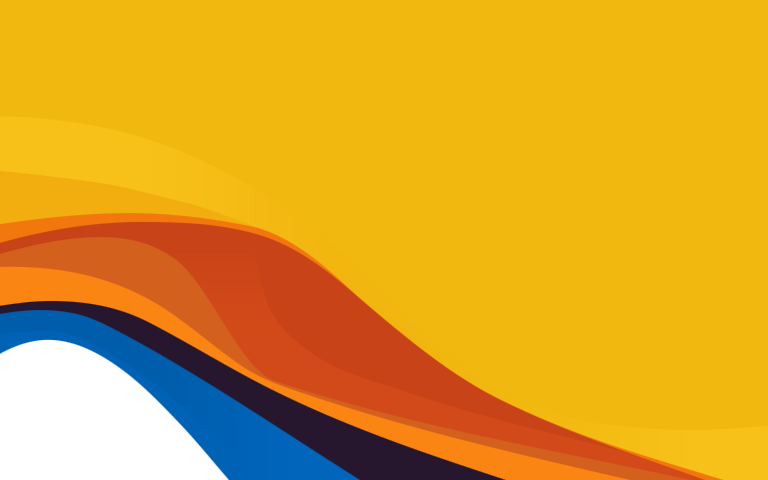
Reproduce this background procedurally as a Shadertoy shader.

```glsl
float span(float x, vec3 a, vec3 b) {
    float w = b.x - a.x;
    float t = clamp((x - a.x) / w, 0.0, 1.0);
    float s = t * t * (3.0 - 2.0 * t);
    float bend = t * (1.0 - t) * w * (a.z * (1.0 - t) - b.z * t);
    return mix(a.y, b.y, s) + bend;
}

// Each knot holds position x, height y and slope z
float curve(float x, vec3 knots[6]) {
    float height = knots[0].y;
    for (int i = 0; i < 5; i++) {
        if (x >= knots[i].x) height = span(x, knots[i], knots[i + 1]);
    }
    return height + knots[5].z * max(x - knots[5].x, 0.0);
}

// Smooth coverage of the area under a curve
float below(vec2 p, vec3 knots[6]) {
    float d = curve(p.x, knots) - p.y;
    return clamp(0.5 + d / max(fwidth(d), 1e-5), 0.0, 1.0);
}

void mainImage(out vec4 fragColor, in vec2 fragCoord) {
    vec2 p = fragCoord / iResolution.xy * vec2(1.6, 1.0);

    const vec3 yellow = vec3(0.946, 0.725, 0.06);
    const vec3 paleGold = vec3(0.969, 0.757, 0.10);
    const vec3 amber = vec3(0.949, 0.682, 0.055);
    const vec3 orange = vec3(0.949, 0.47, 0.055);
    const vec3 rust = vec3(0.784, 0.263, 0.09);
    const vec3 warmRust = vec3(0.827, 0.29, 0.10);
    const vec3 copper = vec3(0.83, 0.375, 0.118);
    const vec3 tangerine = vec3(0.98, 0.52, 0.075);
    const vec3 plum = vec3(0.15, 0.09, 0.18);
    const vec3 deepBlue = vec3(0.0, 0.365, 0.672);
    const vec3 brightBlue = vec3(0.0, 0.396, 0.735);

    // Pale swells on the yellow ground
    float rightSwell = below(p, vec3[6](
        vec3(0.0, 0.1, 0.0), vec3(1.0, 0.2, -0.3), vec3(1.083, 0.167, -0.35),
        vec3(1.25, 0.117, -0.12), vec3(1.438, 0.104, 0.0), vec3(1.6, 0.113, 0.08)));
    float leftSwell = below(p, vec3[6](
        vec3(0.0, 0.758, -0.03), vec3(0.271, 0.721, -0.27), vec3(0.563, 0.588, -0.6),
        vec3(0.771, 0.413, -1.02), vec3(1.0, 0.208, -0.7), vec3(1.3, 0.07, -0.4)));
    vec3 swellColor = mix(paleGold, mix(yellow, amber, 0.3), smoothstep(0.25, 0.75, p.x));
    vec3 color = mix(yellow, paleGold, rightSwell * smoothstep(1.05, 1.5, p.x));
    color = mix(color, swellColor, leftSwell * (1.0 - smoothstep(0.9, 1.2, p.x)));

    // Amber and orange ribbons
    float amberBand = below(p, vec3[6](
        vec3(0.0, 0.644, -0.1), vec3(0.208, 0.619, -0.15), vec3(0.375, 0.581, -0.24),
        vec3(0.5, 0.54, -0.36), vec3(0.667, 0.458, -0.6), vec3(0.76, 0.38, -0.8)));
    float orangeBand = below(p, vec3[6](
        vec3(0.0, 0.533, 0.15), vec3(0.271, 0.556, 0.0), vec3(0.521, 0.529, -0.2),
        vec3(0.729, 0.397, -0.95), vec3(1.042, 0.168, -0.5), vec3(1.507, 0.0, -0.31)));
    vec3 amberColor = mix(amber, yellow, smoothstep(0.4, 0.75, p.x) * 0.6);
    color = mix(color, amberColor, amberBand);
    color = mix(color, orange, orangeBand);

    // Rust wave with a warmer inner fold
    float rustWave = below(p, vec3[6](
        vec3(0.0, 0.494, 0.28), vec3(0.292, 0.5375, 0.0), vec3(0.542, 0.51, -0.3),
        vec3(0.729, 0.396, -0.86), vec3(1.042, 0.167, -0.49), vec3(1.469, 0.0, -0.36)));
    float rustFold = below(p, vec3[6](
        vec3(0.53, 0.47, -3.0), vec3(0.56, 0.36, -1.9), vec3(0.645, 0.268, -0.75),
        vec3(0.833, 0.188, -0.35), vec3(1.333, 0.05, -0.27), vec3(1.5, 0.0, -0.3)));
    float foldFade = 1.0 - smoothstep(0.3, 0.52, p.y);
    color = mix(color, mix(rust, warmRust, rustFold * foldFade), rustWave);

    // Copper and tangerine ribbons
    float copperBand = below(p, vec3[6](
        vec3(0.0, 0.471, 0.28), vec3(0.208, 0.506, 0.0), vec3(0.365, 0.46, -0.72),
        vec3(0.479, 0.306, -1.55), vec3(0.573, 0.206, -0.33), vec3(1.438, 0.0, -0.22)));
    float tangerineBand = below(p, vec3[6](
        vec3(0.0, 0.444, 0.02), vec3(0.313, 0.375, -0.55), vec3(0.5, 0.24, -0.69),
        vec3(0.625, 0.183, -0.34), vec3(1.313, 0.0, -0.23), vec3(1.6, -0.07, -0.23)));
    color = mix(color, copper, copperBand);
    color = mix(color, tangerine, tangerineBand);

    // Plum, blue and white foreground
    float plumBand = below(p, vec3[6](
        vec3(0.0, 0.363, 0.15), vec3(0.104, 0.373, 0.0), vec3(0.313, 0.327, -0.52),
        vec3(0.563, 0.19, -0.5), vec3(1.054, 0.0, -0.33), vec3(1.6, -0.18, -0.33)));
    float blueBand = below(p, vec3[6](
        vec3(0.0, 0.346, 0.17), vec3(0.083, 0.354, 0.0), vec3(0.167, 0.344, -0.27),
        vec3(0.25, 0.308, -0.53), vec3(0.75, 0.0, -0.63), vec3(1.6, -0.54, -0.63)));
    float blueFold = below(p, vec3[6](
        vec3(0.0, 0.305, 0.1), vec3(0.1, 0.31, 0.0), vec3(0.2, 0.28, -0.5),
        vec3(0.35, 0.178, -0.78), vec3(0.55, 0.0, -0.9), vec3(1.6, -0.95, -0.9)));
    float whiteHill = below(p, vec3[6](
        vec3(0.0, 0.263, 0.55), vec3(0.1, 0.292, 0.0), vec3(0.271, 0.217, -0.8),
        vec3(0.375, 0.117, -1.05), vec3(0.477, 0.0, -1.15), vec3(1.6, -1.3, -1.15)));
    float blueLight = max(blueFold * 0.6, smoothstep(0.3, 0.65, p.x));
    color = mix(color, plum, plumBand);
    color = mix(color, mix(deepBlue, brightBlue, blueLight), blueBand);
    color = mix(color, vec3(1.0), whiteHill);

    fragColor = vec4(color, 1.0);
}
```
